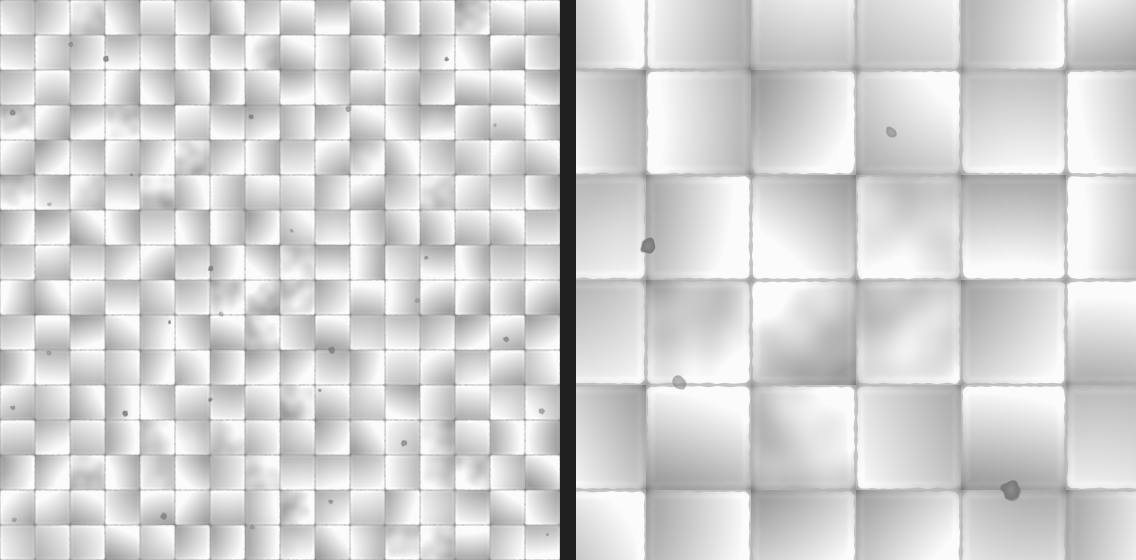
Left, the full canvas; right, a detail of the centre.
A Shadertoy shader for this texture map:

```glsl
#define TILES 16.0
#define MEAN_TONE 0.845
#define TILT_MIN 0.20
#define TILT_MAX 0.44
#define BEND 0.16
#define SEAM_HALF 0.016
#define SEAM_TONE 0.70
#define CORNER_RADIUS 0.05
#define SPECK_CELLS 6.0
#define SPECK_CHANCE 0.7
#define SPECK_TONE 0.50

const float TAU = 6.28319;

vec2 hash2(vec2 p) {
    vec3 q = fract(p.xyx * vec3(0.1031, 0.1030, 0.0973));
    q += dot(q, q.yzx + 33.33);
    return fract((q.xx + q.yz) * q.zy);
}

float cornerGradient(vec2 cell, vec2 offset) {
    float angle = TAU * hash2(cell + 71.0).x;
    return dot(vec2(cos(angle), sin(angle)), offset);
}

float gradientNoise(vec2 p) {
    vec2 i = floor(p), f = p - i;
    vec2 u = f * f * f * (f * (f * 6.0 - 15.0) + 10.0);
    vec2 e = vec2(1.0, 0.0);
    float low = mix(cornerGradient(i, f), cornerGradient(i + e, f - e), u.x);
    float high = mix(cornerGradient(i + e.yx, f - e.yx), cornerGradient(i + e.xx, f - e.xx), u.x);
    return mix(low, high, u.y);
}

float roundedBox(vec2 p, float halfSize, float radius) {
    vec2 q = abs(p) - halfSize + radius;
    return length(max(q, 0.0)) + min(max(q.x, q.y), 0.0) - radius;
}

// Each tile is a plane tilted in its own direction, slightly bent across the slope
float tileTone(vec2 id, vec2 p, vec2 grid) {
    vec2 pick = hash2(id + 5.0);
    vec2 vary = hash2(id + 37.0);
    float angle = TAU * pick.x;
    vec2 slope = vec2(cos(angle), sin(angle));
    float across = dot(p, vec2(-slope.y, slope.x));
    float tone = MEAN_TONE + mix(TILT_MIN, TILT_MAX, pick.y) * dot(p, slope);
    tone += BEND * (vary.x - 0.5) * (across * across - 0.08) * 2.0;
    tone += 0.05 * (vary.y - 0.5);

    // Smoky stains on a few tiles
    float stain = smoothstep(0.8, 1.0, hash2(id + 91.0).x);
    tone += 0.16 * stain * gradientNoise(grid * 2.3 + 17.0);
    return clamp(tone, 0.61, 0.985);
}

// Returns coverage and darkness of a scattered speck
vec2 speck(vec2 uv, float pixel) {
    vec2 p = uv * SPECK_CELLS;
    vec2 id = floor(p);
    vec2 pick = hash2(id + 203.0);
    vec2 center = id + 0.1 + 0.8 * hash2(id + 151.0);
    float radius = mix(0.0022, 0.0055, pick.y);
    float d = length(p - center) / SPECK_CELLS;
    d += 0.0025 * gradientNoise(uv * 170.0) - radius;
    float cover = 1.0 - smoothstep(-pixel, pixel, d);
    float rim = smoothstep(-radius, 0.0, d);
    float strength = mix(0.45, 0.95, hash2(id + 307.0).x);
    return vec2(cover * strength * step(pick.x, SPECK_CHANCE), rim);
}

void mainImage(out vec4 fragColor, in vec2 fragCoord) {
    vec2 uv = fragCoord / iResolution.y;
    float pixel = 1.0 / iResolution.y;
    float tilePixel = TILES * pixel;
    vec2 grid = uv * TILES;
    vec2 id = floor(grid);
    vec2 p = grid - id - 0.5;

    float tone = tileTone(id, p, grid);

    // Ragged rim, slightly lighter just inside the seam
    float ragged = 0.016 * gradientNoise(grid * 11.0);
    float d = roundedBox(p, 0.5 - SEAM_HALF, CORNER_RADIUS) + ragged;
    tone += 0.03 * exp(-pow((d + 0.045) / 0.025, 2.0));

    // Soft seams with dark knots where they cross
    float seam = smoothstep(-0.7 * tilePixel, 0.7 * tilePixel, d);
    tone = mix(tone, min(tone, SEAM_TONE), 0.75 * seam);
    float knot = length(0.5 - abs(p));
    tone -= 0.13 * exp(-pow(knot / 0.045, 2.0));
    tone = min(tone, 0.985);

    vec2 dirt = speck(uv, pixel);
    tone = mix(tone, SPECK_TONE + 0.08 * (0.5 - dirt.y), dirt.x);
    fragColor = vec4(vec3(tone), 1.0);
}
```
